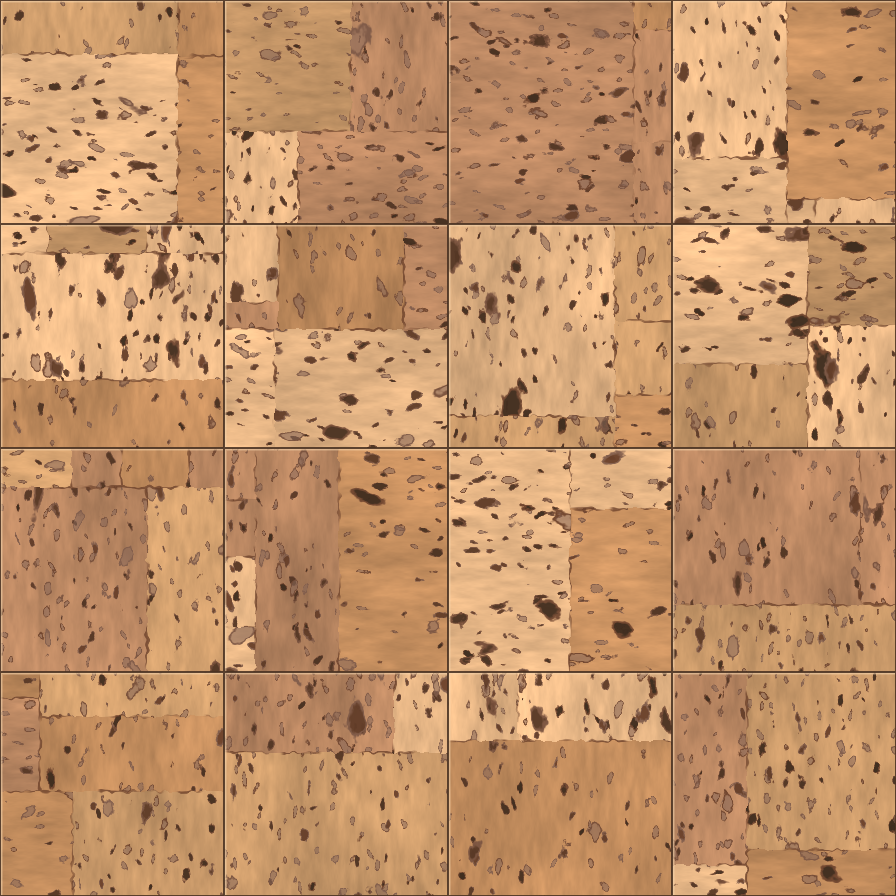
A WebGL 2 fragment shader for this texture:

```glsl
#version 300 es
precision highp float;
// Cork floor: a 4 by 4 grid of square tiles, each cut by hashed splits into
// veneer patches with their own tone and grain. Jittered cell blobs make the
// bark flecks; ragged seams and thin bevelled joints go on top.
uniform vec2 u_resolution;
out vec4 fragColor;

const float TILES = 4.0;
const int SPLITS = 3;
const float MIN_SPLIT = 0.45;      // shortest side that may be cut, in tiles
const float SPLIT_CHANCE = 0.52;
const float SEAM_WIDTH = 0.0045;   // half widths, in tiles
const float JOINT_WIDTH = 0.004;
const float BEVEL_WIDTH = 0.011;
const float CLOUD = 0.34;          // strength of broad and fine grain
const float STREAK = 0.20;
const vec2 SMALL_CELLS = vec2(18.0, 13.0);  // across and along the grain
const vec2 MEDIUM_CELLS = vec2(11.0, 7.5);
const vec2 LARGE_CELLS = vec2(6.5, 4.2);
const vec3 PALE = vec3(0.91, 0.72, 0.53);
const vec3 TAN = vec3(0.80, 0.61, 0.42);
const vec3 ROSE = vec3(0.73, 0.53, 0.385);
const vec3 AMBER = vec3(0.76, 0.55, 0.365);
const vec3 RUST = vec3(0.43, 0.26, 0.17);
const vec3 PLUM = vec3(0.53, 0.40, 0.34);
const vec3 UMBER = vec3(0.22, 0.16, 0.11);
const vec3 JOINT = vec3(0.28, 0.19, 0.13);
const vec3 BEVEL = vec3(0.96, 0.83, 0.67);

float hash(vec2 p) {
    vec3 q = fract(p.xyx * 0.1031);
    q += dot(q, q.yzx + 33.33);
    return fract((q.x + q.y) * q.z);
}

float noise(vec2 p) {
    vec2 i = floor(p), f = fract(p);
    f = f * f * (3.0 - 2.0 * f);
    return mix(mix(hash(i), hash(i + vec2(1, 0)), f.x),
               mix(hash(i + vec2(0, 1)), hash(i + vec2(1, 1)), f.x), f.y);
}

float fbm(vec2 p) {
    float sum = 0.0, amp = 0.5;
    for (int i = 0; i < 4; i++) {
        sum += amp * noise(p);
        p = p * 2.03 + 17.0;
        amp *= 0.5;
    }
    return sum;
}

// Cuts the unit tile; returns patch id and distance to the nearest cut.
vec2 splitTile(vec2 p, float id) {
    vec2 lo = vec2(0), hi = vec2(1);
    float seam = 1.0;
    for (int i = 0; i < SPLITS; i++) {
        vec2 size = hi - lo;
        float lean = size.x - size.y + 0.7 * (hash(vec2(id, 3)) - 0.5);
        int axis = lean > 0.0 ? 0 : 1;
        float side = 0.0;
        bool cutHere = i == 0 || hash(vec2(id, 11)) < SPLIT_CHANCE;
        if (size[axis] > MIN_SPLIT && cutHere) {
            float cut = mix(lo[axis], hi[axis], mix(0.1, 0.9, hash(vec2(id, 7))));
            side = step(cut, p[axis]);
            seam = min(seam, abs(p[axis] - cut));
            if (side > 0.5) lo[axis] = cut; else hi[axis] = cut;
        }
        id = id * 2.0 + side;
    }
    return vec2(id, seam);
}

// Lays one layer of ragged flecks, solid or hollow, over a colour.
vec3 addFlecks(vec3 color, vec2 p, vec2 cells, float density, float solid, float seed, float pixel) {
    vec2 q = p * cells, home = floor(q);
    float ragged = 0.75 * (fbm(q * 2.7 + seed) - 0.47);
    float soft = max(pixel * cells.x * 0.7, 0.04);
    for (int y = -1; y <= 1; y++)
    for (int x = -1; x <= 1; x++) {
        vec2 cell = home + vec2(x, y), key = cell + seed;
        float cluster = mix(0.45, 1.55, noise(cell * 0.37 + seed));
        if (hash(key) > density * cluster) continue;
        vec2 center = cell + vec2(hash(key + 41.0), hash(key + 83.0));
        float angle = 2.0 * (hash(key + 127.0) - 0.5);
        float c = cos(angle), s = sin(angle);
        vec2 r = mat2(c, s, -s, c) * (q - center);
        r.x *= mix(1.0, 2.4, hash(key + 151.0));
        float d = length(r) - mix(0.15, 0.38, pow(hash(key + 199.0), 1.5)) + ragged;
        float tone = hash(key + 233.0);
        vec3 rim = mix(RUST, PLUM, tone * 0.8);
        vec3 core = hash(key + 271.0) < solid ? mix(UMBER, RUST, tone) : mix(color, PLUM, 0.6);
        vec3 fleck = mix(core, rim, smoothstep(-0.14, -0.05, d));
        color = mix(color, fleck, 0.95 * smoothstep(soft, -soft, d));
    }
    return color;
}

void main() {
    vec2 p = gl_FragCoord.xy / u_resolution * TILES;
    float pixel = TILES / min(u_resolution.x, u_resolution.y);
    vec2 tile = floor(p), local = fract(p);

    // Patch layout, with cuts that wander slightly
    vec2 wander = vec2(noise(p * 42.0), noise(p * 42.0 + 70.0)) - 0.5;
    vec2 patchInfo = splitTile(local + 0.016 * wander, 17.0 + tile.x + TILES * tile.y);
    float id = patchInfo.x;

    // Tone and grain of the patch
    float kind = hash(vec2(id, 19));
    bool pale = kind < 0.36, amber = kind > 0.87;
    vec3 color = pale ? PALE : kind < 0.58 ? TAN : amber ? AMBER : ROSE;
    color *= mix(0.96, 1.04, hash(vec2(id, 23)));
    vec2 g = hash(vec2(id, 29)) < 0.62 ? p : p.yx;
    float seed = floor(hash(vec2(id, 31)) * 500.0);
    float cloud = fbm(g * vec2(4.5, 2.2) + seed) - 0.47;
    float streak = fbm(g * vec2(38.0, 11.0) + seed) - 0.47;
    color *= 1.0 + CLOUD * cloud + STREAK * streak;

    // Small flecks everywhere, larger dark ones mostly in pale patches
    float density = amber ? 0.3 : mix(0.42, 0.6, hash(vec2(id, 37)));
    float solid = pale ? 0.65 : 0.35;
    color = addFlecks(color, g, SMALL_CELLS, density, solid, seed, pixel);
    color = addFlecks(color, g, MEDIUM_CELLS, density * (pale ? 0.7 : 0.5), solid, seed + 307.0, pixel);
    color = addFlecks(color, g, LARGE_CELLS, pale ? 0.2 : 0.03, 0.8, seed + 613.0, pixel);

    // Broken seams between patches
    float width = SEAM_WIDTH * mix(0.2, 1.6, noise(p * 30.0 + 9.0));
    float seam = 1.0 - smoothstep(width - 0.5 * pixel, width + 0.5 * pixel, patchInfo.y);
    color = mix(color, RUST, seam * smoothstep(0.3, 0.75, noise(p * 17.0)) * 0.8);

    // Pale bevel on the left and top, dark joint around the tile
    float lit = min(local.x, 1.0 - local.y);
    color = mix(color, BEVEL, 0.6 * (1.0 - smoothstep(BEVEL_WIDTH - pixel * 0.5, BEVEL_WIDTH + pixel * 0.5, lit)));
    vec2 border = min(local, 1.0 - local);
    float joint = smoothstep(JOINT_WIDTH + pixel * 0.5, JOINT_WIDTH - pixel * 0.5, min(border.x, border.y));
    fragColor = vec4(mix(color, JOINT, joint * 0.9), 1.0);
}
```
